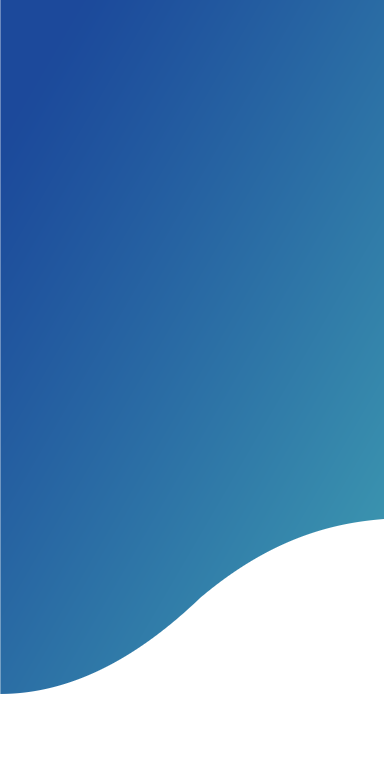
This background is drawn by a Shadertoy shader. Its source:

```glsl
// A diagonal blue-to-teal gradient panel above a white, S-shaped wave.
// The wave joins two power curves at an inflection point; coverage is
// measured in pixels along the edge normal to keep the edges smooth.

const vec3 DEEP_BLUE = vec3(0.108, 0.288, 0.608);
const vec3 TEAL      = vec3(0.228, 0.575, 0.685);
const vec3 PAPER     = vec3(1.0);

const vec2  GRADIENT_AXIS  = vec2(0.95, 1.106); // weights of x and depth
const float GRADIENT_START = 0.21;
const float GRADIENT_END   = 1.70;
const float GRADIENT_EASE  = 1.10;   // above 1 keeps the blue longer
const float LEFT_MARGIN    = 0.0009; // thin paper strip at the left

const vec2  INFLECTION  = vec2(0.521, 0.2214);
const float WAVE_LOW    = 0.0964;    // wave height at the left side
const float WAVE_HIGH   = 0.3242;    // wave height at the right side
const float CREST_TILT  = 0.0195;    // remaining rise toward the right side
const float CREST_POWER = 2.2;

// Height of the wave at horizontal position x.
float waveHeight(float x) {
    if (x < INFLECTION.x) {
        float rise = max(x, 0.0) / INFLECTION.x;
        return mix(WAVE_LOW, INFLECTION.y, rise * rise);
    }
    float s = max(1.0 - x, 0.0) / (1.0 - INFLECTION.x);
    float bend = WAVE_HIGH - INFLECTION.y - CREST_TILT;
    return WAVE_HIGH - CREST_TILT * s - bend * pow(s, CREST_POWER);
}

// Diagonal colour ramp from the upper left to the lower right.
vec3 panelColor(vec2 uv) {
    float diagonal = dot(vec2(uv.x, 1.0 - uv.y), GRADIENT_AXIS);
    float t = (diagonal - GRADIENT_START) / (GRADIENT_END - GRADIENT_START);
    return mix(DEEP_BLUE, TEAL, pow(clamp(t, 0.0, 1.0), GRADIENT_EASE));
}

// Pixel coverage of the area above the wave.
float waveCoverage(vec2 uv) {
    float halfStep = 0.5 / iResolution.x;
    float slope = (waveHeight(uv.x + halfStep) - waveHeight(uv.x - halfStep))
                * iResolution.y;
    float offset = (uv.y - waveHeight(uv.x)) * iResolution.y;
    return clamp(0.5 + offset * inversesqrt(1.0 + slope * slope), 0.0, 1.0);
}

void mainImage(out vec4 fragColor, in vec2 fragCoord) {
    vec2 uv = fragCoord / iResolution.xy;
    float marginCoverage = clamp(0.5 + (uv.x - LEFT_MARGIN) * iResolution.x, 0.0, 1.0);
    float panel = waveCoverage(uv) * marginCoverage;
    fragColor = vec4(mix(PAPER, panelColor(uv), panel), 1.0);
}
```
